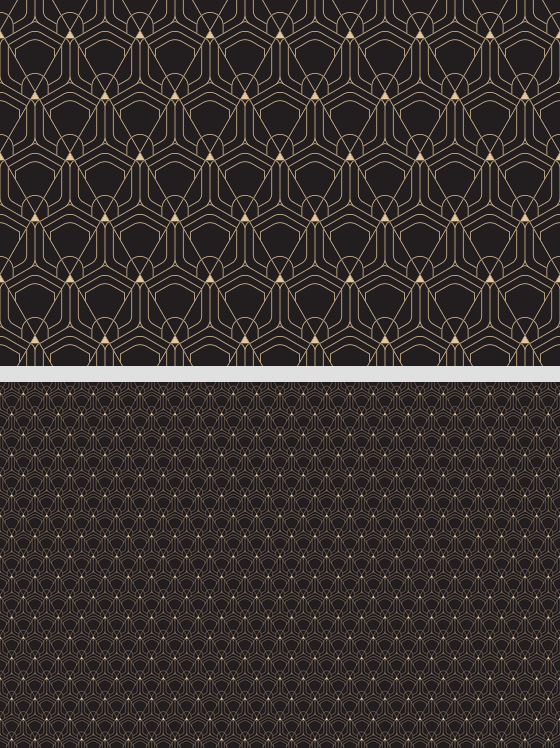
Top, the tile; bottom, the same tile 3 across and 3 down.
This pattern is drawn by a WebGL 1 fragment shader. Its source:

```glsl
precision highp float;

uniform vec2 u_resolution;

// Lengths are in column widths; ROWS must be even to wrap.
#define COLUMNS 8.0
#define ROWS 6.0
#define PITCH 0.8698
#define LINE_WIDTH 0.0106
#define GAP 0.118
#define CREST -0.135
#define GEM_HEIGHT 0.112
#define ARCH_RADIUS 0.1875
#define ARCH_BASE -0.07
#define GROUND vec3(0.133, 0.114, 0.122)
#define GOLD vec3(0.895, 0.780, 0.605)

const float COS30 = 0.8660;
const float TAN30 = 0.5774;

float segment(vec2 p, vec2 a, vec2 b) {
  vec2 ab = b - a;
  return length(p - a - ab * clamp(dot(p - a, ab) / dot(ab, ab), 0.0, 1.0));
}

// Two arms 120 degrees apart around an axis, joined by a round corner.
float bend(vec2 p, vec2 corner, vec2 axis, float radius, vec2 arms) {
  p -= corner;
  float side = dot(p, vec2(-axis.y, axis.x));
  vec2 q = vec2(dot(p, axis), abs(side));
  float along = dot(q, vec2(0.5, COS30));
  if (along < radius * TAN30) {
    return abs(length(q - vec2(radius / COS30, 0.0)) - radius);
  }
  float reach = side > 0.0 ? arms.x : arms.y;
  return length(vec2(q.x * COS30 - q.y * 0.5, max(along - reach, 0.0)));
}

// Roof centred between two gems, ending at column position endX.
float roof(vec2 p, float top, float radius, float endX) {
  return bend(p, vec2(0.5, top), vec2(0.0, 1.0), radius, vec2((0.5 - endX) / COS30));
}

float arch(vec2 p) {
  if (p.y < ARCH_BASE) return abs(length(p - vec2(0.0, ARCH_BASE)) - ARCH_RADIUS);
  float foot = CREST + (0.5 - ARCH_RADIUS) * TAN30;
  return segment(p, vec2(ARCH_RADIUS, ARCH_BASE), vec2(ARCH_RADIUS, foot));
}

// Stem below the gem, with flared ends, and the rail beside it.
float pillar(vec2 p, float gemHalf) {
  float crest = PITCH + CREST;
  float flare = 0.157;
  float neckRadius = 2.0 * gemHalf;
  float neck = GEM_HEIGHT + neckRadius * 0.5 * TAN30;
  float stemLength = crest - neck - flare * TAN30;
  float d = bend(p, vec2(0.0, neck), vec2(COS30, 0.5), neckRadius,
                 vec2(stemLength, neckRadius * TAN30));
  d = min(d, bend(p, vec2(0.0, crest), vec2(COS30, -0.5), flare, vec2(flare * TAN30)));

  vec2 corner = vec2(GAP, crest - GAP * TAN30);
  vec2 arms = vec2((0.5 - ARCH_RADIUS - GAP) / COS30, corner.y - GAP * 2.0 * PITCH);
  return min(d, bend(p, corner, vec2(COS30, -0.5), 0.14, arms));
}

// Distance to all lines of one gem's motif; y points down from its apex.
float motif(vec2 p, float gemHalf) {
  float d = segment(p, vec2(0.0), vec2(0.5, PITCH));
  d = min(d, arch(p));
  d = min(d, pillar(p, gemHalf));

  // Three nested roofs, the innermost with short walls
  float wallX = 0.222;
  float eave = CREST + 2.0 * GAP + (0.5 - wallX) * TAN30;
  d = min(d, roof(p, CREST, 0.06, gemHalf));
  d = min(d, roof(p, CREST + GAP, 0.19, GAP));
  d = min(d, roof(p, CREST + 2.0 * GAP, 0.2, wallX));
  return min(d, segment(p, vec2(wallX, eave), vec2(wallX, wallX * 2.0 * PITCH)));
}

// Share of a pixel covered by a line, exact for lines thinner than a pixel.
float lineCoverage(float d, float pixel) {
  float halfWidth = 0.5 * LINE_WIDTH;
  float nearEdge = clamp(d - 0.5 * pixel, -halfWidth, halfWidth);
  float farEdge = clamp(d + 0.5 * pixel, -halfWidth, halfWidth);
  return (farEdge - nearEdge) / pixel;
}

void main() {
  vec2 uv = gl_FragCoord.xy / u_resolution;
  float pixel = COLUMNS / u_resolution.x;
  float x = uv.x * COLUMNS;
  float y = (1.0 - uv.y) * ROWS - 0.5;
  float firstRow = floor(y + 0.35);
  float gemHalf = GEM_HEIGHT * 0.5 / PITCH;

  // Motifs of two staggered rows overlap at every point
  float lines = 1.0;
  float gem = 1.0;
  for (int i = 0; i < 2; i++) {
    float row = firstRow - float(i);
    vec2 p = vec2(abs(fract(x + 0.5 * row + 0.5) - 0.5), (y - row) * PITCH);
    lines = min(lines, motif(p, gemHalf));
    gem = min(gem, max(p.y - GEM_HEIGHT, p.x * COS30 - p.y * 0.5));
  }

  float fill = clamp(0.5 - gem / pixel, 0.0, 1.0);
  float gold = max(fill, lineCoverage(lines, pixel));
  gl_FragColor = vec4(mix(GROUND, GOLD, gold), 1.0);
}
```
